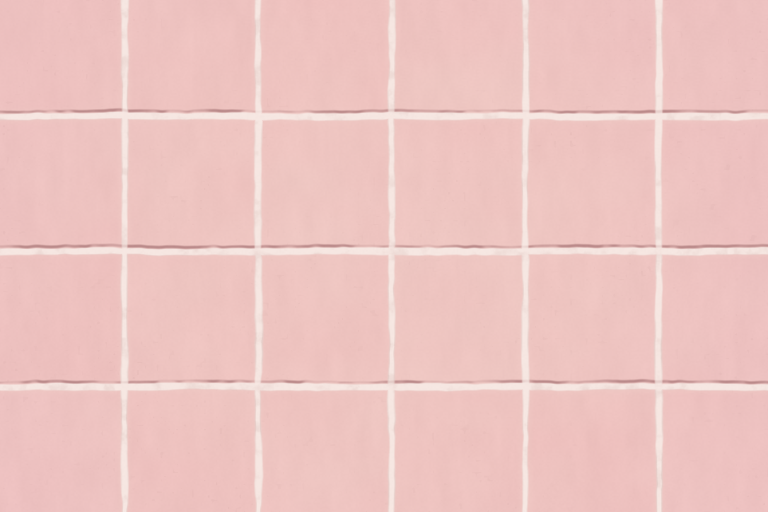
Write a WebGL 1 fragment shader that draws this pattern.

```glsl
precision highp float;
// Square pink glazed tiles with uneven white grout and broken shadow lines.

uniform vec2 u_resolution;

// Lengths are fractions of the canvas height.
const vec2 PITCH = vec2(0.2607, 0.2643);
const vec2 ORIGIN = vec2(0.2440, 0.2445);
const float GROUT_HALF = 0.0068;

const vec3 ROSE = vec3(0.93, 0.745, 0.735);
const vec3 BLUSH = vec3(0.935, 0.785, 0.765);
const vec3 COOL_PINK = vec3(0.925, 0.755, 0.765);
const vec3 GROUT = vec3(0.965, 0.905, 0.885);
const vec3 GROUT_DUST = vec3(0.90, 0.81, 0.79);
const vec3 SHADOW = vec3(0.73, 0.54, 0.54);

float hash(vec2 p) {
  return fract(sin(dot(p, vec2(127.1, 311.7))) * 43758.5453);
}

float noise(vec2 p) {
  vec2 i = floor(p);
  vec2 f = fract(p);
  f = f * f * (3.0 - 2.0 * f);
  float low = mix(hash(i), hash(i + vec2(1.0, 0.0)), f.x);
  float high = mix(hash(i + vec2(0.0, 1.0)), hash(i + vec2(1.0, 1.0)), f.x);
  return mix(low, high, f.y);
}

float fbm(vec2 p) {
  float sum = 0.0;
  float weight = 0.5;
  for (int i = 0; i < 4; i++) {
    sum += weight * noise(p);
    p = p * 2.03 + 17.3;
    weight *= 0.5;
  }
  return sum / 0.9375;
}

// Soft-edged band around zero distance.
float band(float dist, float halfWidth, float soft) {
  return 1.0 - smoothstep(halfWidth - soft, halfWidth + soft, abs(dist));
}

// Irregular offset along one grout line, centred on zero.
float wobble(float along, float seed) {
  return (noise(vec2(along * 9.0, seed)) - 0.5) * 0.0030
       + (noise(vec2(along * 55.0, seed + 40.0)) - 0.5) * 0.0018;
}

// Cloudy glaze with a slightly different tone on every tile.
vec3 glaze(vec2 p, vec2 tile, vec2 center) {
  float tone = hash(tile + 3.7);
  float cloud = fbm(p * vec2(6.0, 9.0) + tile * 5.3);
  float glow = 1.0 - smoothstep(0.1, 0.85, length(p - center));
  float light = 0.25 * tone + 0.65 * cloud + 0.35 * glow - 0.12;
  vec3 color = mix(ROSE, BLUSH, clamp(light, 0.0, 1.0));
  float cool = smoothstep(0.3, 0.95, length(p - center));
  color = mix(color, COOL_PINK, cool * (0.25 + 0.35 * tone));
  float streak = fbm(p * vec2(38.0, 14.0) + tile * 11.0);
  color += (streak - 0.5) * 0.025;
  float speck = smoothstep(0.86, 0.96, noise(p * 130.0));
  return color - speck * 0.02 * noise(p * 8.0 + 61.0);
}

void main() {
  vec2 p = gl_FragCoord.xy / u_resolution.y;
  float soft = 0.0012 + 0.6 / u_resolution.y;
  vec2 center = 0.5 * vec2(u_resolution.x / u_resolution.y, 1.0);

  // Signed distances to the nearest vertical and horizontal joints.
  vec2 grid = (p - ORIGIN) / PITCH;
  vec2 line = floor(grid + 0.5);
  vec2 d = (grid - line) * PITCH;
  vec2 tile = floor(grid);
  d.x += wobble(p.y, line.x + 10.0);
  d.y += wobble(p.x, line.y + 20.0);

  vec3 color = glaze(p, tile, center);

  // Pale rounded rims beside the joints.
  float rim = max(band(d.x, 0.012, 0.006), band(d.y, 0.013, 0.006));
  color = mix(color, BLUSH, rim * 0.45);

  // Broken shadow under the lower edge of each tile row.
  float wear = noise(vec2(p.x * 14.0, line.y * 7.0 + 3.0));
  float chips = noise(vec2(p.x * 60.0, line.y * 9.0 + 5.0));
  float depth = 0.25 + 0.75 * smoothstep(0.2, 0.75, 0.6 * wear + 0.4 * chips);
  float ledge = d.y - 0.0100 + (chips - 0.5) * 0.0016;
  float shadow = band(ledge, 0.0017 + 0.0012 * wear, soft) * depth;

  // Grout thickness varies along each joint.
  float widthX = GROUT_HALF * (0.72 + 0.45 * noise(vec2(p.y * 16.0, line.x + 70.0)));
  float widthY = GROUT_HALF * (0.85 + 0.30 * noise(vec2(p.x * 16.0, line.y + 90.0)));
  float upright = band(d.x, widthX, soft);
  float level = band(d.y, widthY, soft);

  // Dusty patches and grey edges on the grout.
  float dust = smoothstep(0.5, 0.85, fbm(p * 42.0)) * 0.5;
  float edge = smoothstep(0.4, 1.0, abs(d.x) / widthX) * (1.0 - level);
  float stain = noise(vec2(p.y * 30.0, line.x * 3.0 + 50.0));
  vec3 grout = mix(GROUT, GROUT_DUST, clamp(dust + edge * stain, 0.0, 1.0));

  color = mix(color, grout, max(upright, level));
  color = mix(color, SHADOW, shadow * (1.0 - 0.75 * upright));

  // Fine grain over everything.
  color += (noise(p * 300.0) - 0.5) * 0.008;
  gl_FragColor = vec4(color, 1.0);
}
```
